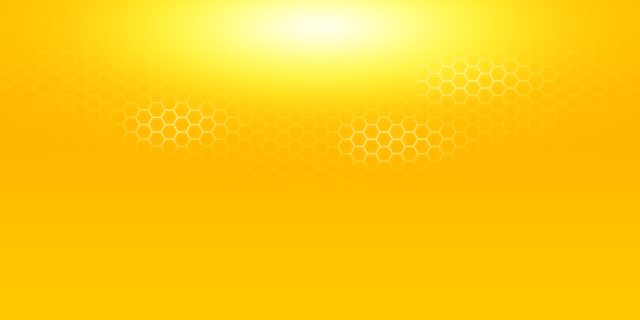
Write a Shadertoy shader that draws this background.

```glsl
// Amber backdrop with a wide elliptical light near the top edge.
// A flat-topped honeycomb grid is drawn by distance to the nearest cell edge,
// faint in a broad bowl and brighter inside three soft patches.

#define GLOW_CENTER vec2(1.003, 0.917)
#define GLOW_RADIUS vec2(0.64, 0.22)
#define GLOW_POWER 1.65
#define CELL_HEIGHT 0.0456
#define GRID_ORIGIN vec2(1.2005, 0.565)
#define LINE_HALF_WIDTH 0.0016
#define HALO_WIDTH 0.0035
#define FAINT_STRENGTH 0.26
#define PATCH_STRENGTH 0.62

const int PATCH_COUNT = 3;

// Each patch: center x, center y, left radius, right radius
const vec4 PATCHES[PATCH_COUNT] = vec4[PATCH_COUNT](
    vec4(1.41, 0.757, 0.15, 0.33),
    vec4(0.51, 0.612, 0.15, 0.27),
    vec4(1.17, 0.562, 0.15, 0.33)
);

// Amber gradient: deepest across the middle, lighter below
vec3 amberBase(float y) {
    float green = mix(0.785, 0.72, smoothstep(0.0, 0.58, y));
    green += 0.02 * smoothstep(0.7, 1.0, y);
    return vec3(1.0, green, 0.0);
}

// Blue rises slowly toward the light while green saturates early
vec3 addGlow(vec3 base, vec2 p) {
    float radius = length((p - GLOW_CENTER) / GLOW_RADIUS);
    float light = 0.9 * exp(-2.0 * pow(radius, GLOW_POWER));
    float green = mix(base.g, 1.0, 1.0 - exp(-6.0 * light));
    return vec3(1.0, green, light);
}

// Distance from p to the border of its hexagonal cell
float hexEdgeDistance(vec2 p) {
    vec2 period = CELL_HEIGHT * vec2(sqrt(3.0), 1.0);
    vec2 a = mod(p + 0.5 * period, period) - 0.5 * period;
    vec2 b = mod(p, period) - 0.5 * period;
    vec2 q = abs(dot(a, a) < dot(b, b) ? a : b);
    return 0.5 * CELL_HEIGHT - max(q.y, 0.5 * sqrt(3.0) * q.x + 0.5 * q.y);
}

// Broad bowl where the faint grid shows
float bowlMask(vec2 p) {
    float side = abs(p.x - 1.0);
    float bottom = 0.37 + 0.23 * side * side;
    float lower = smoothstep(bottom, bottom + 0.2, p.y);
    float upper = 1.0 - smoothstep(0.82, 0.95, p.y);
    return lower * upper * (1.0 - 0.45 * smoothstep(0.6, 1.0, side));
}

// Bright patches with a short left fade and a longer right fade
float patchMask(vec2 p) {
    float mask = 0.0;
    for (int i = 0; i < PATCH_COUNT; i++) {
        vec4 spot = PATCHES[i];
        vec2 d = p - spot.xy;
        d.x /= d.x < 0.0 ? spot.z : spot.w;
        d.y /= 0.095;
        mask = max(mask, 1.0 - smoothstep(0.25, 1.1, length(d)));
    }
    return mask;
}

void mainImage(out vec4 fragColor, in vec2 fragCoord) {
    vec2 p = fragCoord / iResolution.y;
    float pixel = 1.0 / iResolution.y;

    vec3 color = addGlow(amberBase(p.y), p);

    // Honeycomb line and its soft halo
    float edge = hexEdgeDistance(p - GRID_ORIGIN);
    float core = 1.0 - smoothstep(LINE_HALF_WIDTH - 0.5 * pixel,
                                  LINE_HALF_WIDTH + 0.8 * pixel, edge);
    float halo = exp(-edge / HALO_WIDTH);
    float line = max(core, 0.4 * halo);

    vec3 faintColor = vec3(1.0, 0.93, max(0.12, color.b));
    vec3 brightColor = vec3(1.0, 0.98, 0.78);
    color = mix(color, faintColor, FAINT_STRENGTH * line * bowlMask(p));
    color = mix(color, brightColor, PATCH_STRENGTH * line * patchMask(p));

    fragColor = vec4(color, 1.0);
}
```
